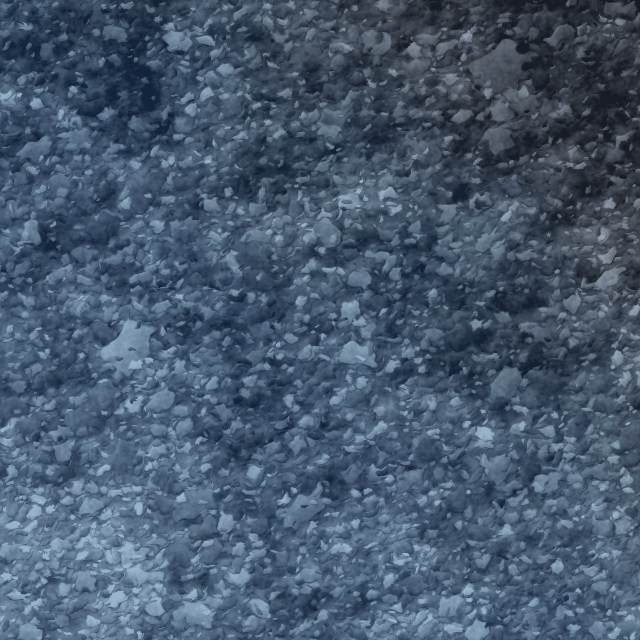
Write a WebGL 1 fragment shader that draws this texture.

```glsl
precision highp float;
// Loose blue-grey gravel: irregular tilted stones of several sizes are
// scattered in jittered cells over dark soil, each with a lit top and a shadow.
// A tone from 0 to 1 is built first, then tinted blue to brownish grey.
uniform vec2 u_resolution;

vec2 hash2(vec2 p) {
  vec3 h = fract(p.xyx * vec3(0.1031, 0.1030, 0.0973));
  h += dot(h, h.yzx + 33.33);
  return fract((h.xx + h.yz) * h.zy);
}

vec2 gradientAt(vec2 corner) {
  float angle = 6.2832 * hash2(corner).x;
  return vec2(cos(angle), sin(angle));
}

float gradientNoise(vec2 p) {
  vec2 i = floor(p), f = fract(p);
  vec2 s = f * f * f * (f * (f * 6.0 - 15.0) + 10.0);
  vec2 e = vec2(1.0, 0.0);
  float low = mix(dot(gradientAt(i), f), dot(gradientAt(i + e), f - e), s.x);
  float high = mix(dot(gradientAt(i + e.yx), f - e.yx),
                   dot(gradientAt(i + 1.0), f - 1.0), s.x);
  return mix(low, high, s.y);
}

float fbm(vec2 p) {
  float sum = 0.0, weight = 0.6;
  for (int i = 0; i < 4; i++) {
    sum += weight * gradientNoise(p);
    p = mat2(1.6, 1.2, -1.2, 1.6) * p + 7.1;
    weight *= 0.55;
  }
  return sum;
}

vec2 rotate(vec2 p, float angle) {
  float c = cos(angle), s = sin(angle);
  return vec2(c * p.x + s * p.y, c * p.y - s * p.x);
}

vec2 wobble(vec2 p, float scale) {
  return vec2(gradientNoise(p * scale), gradientNoise(p * scale + 31.0));
}

// Broad light: pale at lower left, dim at upper right, with tilted clumps.
float daylight(vec2 p) {
  float fall = smoothstep(0.0, 0.85, dot(p, vec2(0.3, 0.7)));
  float corner = smoothstep(1.45, 1.95, p.x + p.y);
  vec2 along = rotate(p, 0.35);
  float clumps = 0.22 * gradientNoise(p * 3.5 + 4.0)
               + 0.30 * gradientNoise(along * vec2(7.0, 12.0) + 15.0)
               + 0.22 * gradientNoise(along * vec2(15.0, 24.0) + 27.0);
  return mix(0.60, 0.34, fall) - 0.18 * corner + clumps;
}

// Normalised distance to a blunt, uneven stone; its rim lies at 1.
float stoneDistance(vec2 q, vec2 seed) {
  vec2 a = abs(q);
  float blocky = max(a.x + 0.4 * a.y, 1.1 * a.y);
  return mix(length(q), blocky, 0.6) + 0.55 * gradientNoise(q * 1.5 + seed);
}

// Lays one scatter of stones over the tone; cover is the share of filled cells.
float addStones(float tone, vec2 p, float scale, float cover, float spread, float seed) {
  vec2 g = p * scale;
  vec2 cell = floor(g);
  for (int j = -1; j <= 1; j++) {
    for (int i = -1; i <= 1; i++) {
      vec2 id = cell + vec2(float(i), float(j));
      vec2 place = hash2(id + seed);
      vec2 kind = hash2(id + seed + 17.3);
      vec2 look = hash2(id + seed + 41.7);
      float light = daylight((id + 0.5) / scale);
      if (look.x > cover * (0.5 + 1.1 * light)) continue;

      float radius = mix(0.28, 0.62, kind.x * kind.x);
      float tilt = 0.35 + 1.2 * (look.y - 0.5);
      vec2 q = rotate(g - id - 0.2 - 0.6 * place, tilt) / radius;
      q.y *= mix(1.1, 2.0, place.x);

      float d = stoneDistance(q, id * 3.7 + seed);
      float soft = min(0.0034 * scale / radius, 0.45);
      float body = 1.0 - smoothstep(1.0 - soft, 1.0 + soft, d);
      float under = 1.0 - smoothstep(-0.5, 0.4, q.y - 0.3 * q.x);
      float shadow = under * (1.0 - smoothstep(0.9, 1.45, d));
      float level = light + 0.06 + spread * (kind.y - 0.45);
      tone *= 1.0 - 0.55 * shadow;
      tone = mix(tone, level + 0.14 * q.y, body);
    }
  }
  return tone;
}

vec3 tint(float tone, float warmth) {
  vec3 cool = mix(vec3(0.070, 0.140, 0.235), vec3(0.545, 0.655, 0.745), tone);
  vec3 warm = mix(vec3(0.095, 0.105, 0.130), vec3(0.560, 0.600, 0.650), tone);
  return mix(cool, warm, warmth);
}

void main() {
  vec2 p = gl_FragCoord.xy / min(u_resolution.x, u_resolution.y);
  vec2 warped = p + 0.009 * wobble(p, 26.0) + 0.006 * wobble(p, 62.0);

  // Soil, then stones from fine to coarse, then small chips on top.
  float tone = daylight(p) - 0.08 + 0.45 * fbm(rotate(p, 0.35) * vec2(26.0, 40.0));
  tone = addStones(tone, warped, 76.0, 0.65, 0.60, 3.0);
  tone = addStones(tone, warped, 44.0, 0.58, 0.65, 57.0);
  tone = addStones(tone, warped, 26.0, 0.38, 0.60, 111.0);
  tone = addStones(tone, warped, 12.0, 0.12, 0.55, 163.0);
  tone = addStones(tone, warped, 58.0, 0.32, 0.80, 219.0);

  // Rough stone faces and fine grit.
  tone += 0.28 * fbm(p * 48.0 + 9.0) + 0.10 * gradientNoise(p * 150.0);

  float warmth = smoothstep(0.8, 1.85, p.x + 0.9 * p.y + 0.25 * gradientNoise(p * 4.0));
  gl_FragColor = vec4(tint(clamp(tone, 0.0, 1.1), warmth), 1.0);
}
```
